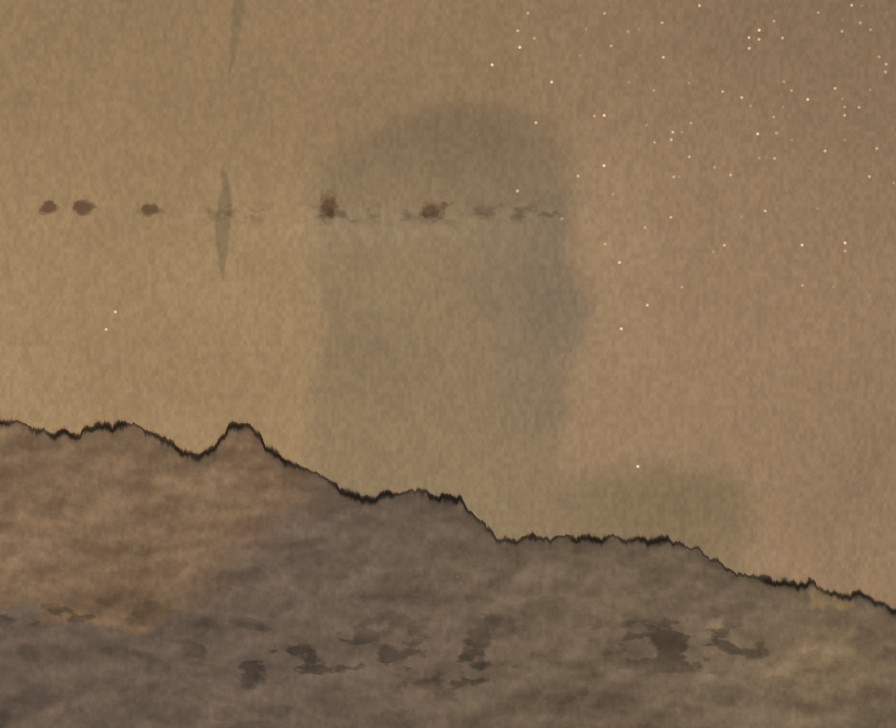
A WebGL 1 fragment shader for this texture:

```glsl
precision highp float;
uniform vec2 u_resolution;

float hash(vec2 p) {
  vec3 q = fract(vec3(p.xyx) * 0.1031);
  q += dot(q, q.yzx + 33.33);
  return fract((q.x + q.y) * q.z);
}

float noise(vec2 p) {
  vec2 i = floor(p), f = fract(p);
  f = f * f * (3.0 - 2.0 * f);
  return mix(mix(hash(i), hash(i + vec2(1, 0)), f.x),
             mix(hash(i + vec2(0, 1)), hash(i + vec2(1, 1)), f.x), f.y);
}

// Fractal noise centred on zero
float fbm(vec2 p) {
  float sum = 0.0, amp = 0.5;
  for (int i = 0; i < 5; i++) {
    sum += amp * (noise(p) - 0.5);
    p = mat2(1.6, 1.2, -1.2, 1.6) * p + 7.3;
    amp *= 0.5;
  }
  return sum;
}

float box(vec2 p, vec2 halfSize, float r) {
  vec2 d = abs(p) - halfSize + r;
  return length(max(d, 0.0)) + min(max(d.x, d.y), 0.0) - r;
}

float smin(float a, float b, float k) {
  float h = clamp(0.5 + 0.5 * (b - a) / k, 0.0, 1.0);
  return mix(b, a, h) - k * h * (1.0 - h);
}

// Soft elliptical spot
float spot(vec2 p, vec2 c, vec2 r) {
  vec2 d = (p - c) / r;
  return exp(-dot(d, d));
}

// Chipped hole with a ragged rim
float hole(vec2 p, vec2 c, vec2 r) {
  float d = length((p - c) / r) + 1.7 * fbm(p * 75.0);
  return 1.0 - smoothstep(0.4, 1.15, d);
}

// Height of the broken plaster edge
float ledge(float x) {
  float h = 0.423 - 0.018 * smoothstep(0.0, 0.07, x);
  h += 0.016 * smoothstep(0.10, 0.145, x) - 0.038 * smoothstep(0.16, 0.26, x);
  h += 0.036 * smoothstep(0.285, 0.322, x) - 0.05 * smoothstep(0.335, 0.39, x);
  h += 0.008 * smoothstep(0.51, 0.57, x) - 0.05 * smoothstep(0.38, 0.51, x);
  h -= 0.01 * smoothstep(0.57, 0.63, x) + 0.054 * smoothstep(0.62, 0.69, x);
  h -= 0.05 * smoothstep(0.91, 1.04, x) + 0.027 * smoothstep(1.03, 1.19, x);
  h -= 0.025 * smoothstep(1.19, 1.23, x);
  return h + 0.018 * fbm(vec2(x * 45.0, 2.0)) + 0.012 * fbm(vec2(x * 120.0, 9.0));
}

vec3 plaster(vec2 p, float cloud) {
  vec3 col = mix(vec3(0.62, 0.512, 0.375), vec3(0.6, 0.493, 0.38), smoothstep(0.3, 1.0, p.x));
  col *= 1.0 - 0.09 * smoothstep(0.6, 1.05, p.y) - 0.05 * smoothstep(0.95, 1.25, p.x);
  col *= 1.0 + 0.1 * cloud;

  // Damp stain: trunk, dome, right bulge and foot
  vec2 q = p + 0.06 * vec2(fbm(p * 9.0), fbm(p * 9.0 + 20.0));
  float d = box(q - vec2(0.605, 0.48), vec2(0.18, 0.33), 0.09);
  d = smin(d, length((q - vec2(0.635, 0.745)) / vec2(1.4, 1.0)) - 0.113, 0.03);
  d = smin(d, length(q - vec2(0.735, 0.575)) - 0.087, 0.03);
  d = smin(d, box(q - vec2(0.86, 0.25), vec2(0.18, 0.105), 0.07), 0.03);
  float damp = 1.0 - smoothstep(-0.03, 0.018, d);
  vec3 wet = mix(vec3(0.548, 0.468, 0.355), vec3(0.495, 0.428, 0.345), spot(p, vec2(0.77, 0.62), vec2(0.09, 0.22)));
  wet = mix(wet, vec3(0.505, 0.428, 0.325), spot(p, vec2(0.62, 0.83), vec2(0.2, 0.08)));
  wet = mix(wet, vec3(0.5, 0.425, 0.315), spot(p, vec2(0.93, 0.3), vec2(0.13, 0.07)));
  col = mix(col, wet * (1.0 + 0.12 * cloud), damp * 0.92);
  col += 0.025 * spot(p, vec2(0.56, 0.685), vec2(0.18, 0.025));

  // Spindle scar and the thin run above it
  float scar = 0.013 * max(0.0, 1.0 - abs(p.y - 0.695) / 0.085);
  float run = 0.008 * smoothstep(0.87, 1.0, p.y);
  float wob = 0.014 * fbm(p * 30.0);
  float marks = smoothstep(-0.003, 0.003, scar - abs(p.x - 0.306 + wob)) * step(0.001, scar);
  marks += smoothstep(-0.003, 0.003, run - abs(p.x - 0.31 - 0.14 * (p.y - 0.87) + wob)) * step(0.0005, run);
  col = mix(col, vec3(0.46, 0.395, 0.29), 0.55 * min(marks, 1.0));

  // Row of chipped holes with faint scuffs between
  float holes = hole(p, vec2(0.068, 0.715), vec2(0.015, 0.01));
  holes += hole(p, vec2(0.114, 0.714), vec2(0.014, 0.01));
  holes += hole(p, vec2(0.207, 0.711), vec2(0.018, 0.009));
  holes += hole(p, vec2(0.452, 0.717), vec2(0.014, 0.02));
  holes += hole(p, vec2(0.598, 0.711), vec2(0.018, 0.017));
  col = mix(col, vec3(0.36, 0.265, 0.19), 0.75 * min(holes, 1.0));
  float scuff = smoothstep(0.0, 0.25, fbm(p * vec2(45.0, 65.0)));
  scuff *= exp(-pow((p.y - 0.706) / 0.013, 2.0)) * smoothstep(0.24, 0.3, p.x) * (1.0 - smoothstep(0.77, 0.84, p.x));
  return col * (1.0 - 0.2 * scuff);
}

vec3 undercoat(vec2 p, float cloud) {
  float rough = fbm(p * vec2(20.0, 30.0));
  float relief = fbm(p * vec2(20.0, 30.0) + vec2(-0.12, 0.3)) - rough;
  vec3 col = mix(vec3(0.4, 0.34, 0.288), vec3(0.435, 0.37, 0.297), smoothstep(0.35, 0.85, p.x));
  float edge = 0.15 + 0.2 * smoothstep(0.2, 0.5, p.x) + 0.1 * cloud + 0.07 * rough;
  float soft = 0.01 + 0.05 * smoothstep(0.2, 0.3, p.x);
  float warm = smoothstep(-soft, soft, p.y - edge) * (1.0 - smoothstep(0.42, 0.52, p.x));
  col = mix(col, vec3(0.485, 0.392, 0.3), warm);
  col = mix(col, vec3(0.5, 0.42, 0.315), 0.75 * spot(p, vec2(1.14, 0.09), vec2(0.09, 0.08)));
  col *= 1.0 + 0.22 * cloud + 0.2 * rough - 0.4 * relief;
  // Gouges
  float pits = spot(p, vec2(0.42, 0.1), vec2(0.14, 0.04)) + spot(p, vec2(0.64, 0.09), vec2(0.07, 0.04));
  pits += spot(p, vec2(0.95, 0.115), vec2(0.1, 0.035)) + 0.7 * spot(p, vec2(0.06, 0.155), vec2(0.16, 0.015));
  float flakes = smoothstep(0.0, 0.14, fbm(p * vec2(26.0, 48.0) + 5.0));
  col *= 1.0 - 0.3 * min(pits + 0.2, 1.0) * flakes;
  float chip = box(p - vec2(1.137, 0.174) + 0.04 * rough, vec2(0.03, 0.016), 0.01);
  return mix(col, vec3(0.57, 0.47, 0.34), 0.8 * (1.0 - smoothstep(-0.004, 0.006, chip)));
}

void main() {
  vec2 p = gl_FragCoord.xy / u_resolution.y;
  float cloud = fbm(p * 6.0);
  float above = p.y - ledge(p.x) + 0.008 * fbm(p * 85.0);
  vec3 col = mix(undercoat(p, cloud), plaster(p, cloud), smoothstep(-0.002, 0.002, above));

  // Crack of uneven width and the shadow it casts
  float depth = smoothstep(-0.22, 0.16, fbm(vec2(p.x * 32.0, 4.0)));
  float width = 0.0022 + 0.0028 * depth;
  col *= 1.0 - (0.3 + 0.33 * depth) * exp(-pow((above + width) / width, 2.0));
  col *= 1.0 - 0.13 * exp(-abs(above + 0.008) / 0.012) * step(above, 0.0);

  // Brushed grain
  col *= 1.0 + 0.18 * fbm(p * vec2(190.0, 125.0)) + 0.05 * fbm(p * vec2(110.0, 30.0));

  // Glints gathered at the upper right
  vec2 cell = floor(p * 85.0);
  vec2 at = 0.3 + 0.4 * vec2(hash(cell + 3.0), hash(cell + 17.0));
  float chance = 0.12 * smoothstep(0.5, 1.1, p.x) * smoothstep(0.5, 0.9, p.y);
  float lit = step(hash(cell + 41.0), chance) * pow(hash(cell + 59.0), 1.5);
  col += vec3(0.4, 0.37, 0.3) * lit * (1.0 - smoothstep(0.06, 0.28, length(fract(p * 85.0) - at)));
  gl_FragColor = vec4(col, 1.0);
}
```
